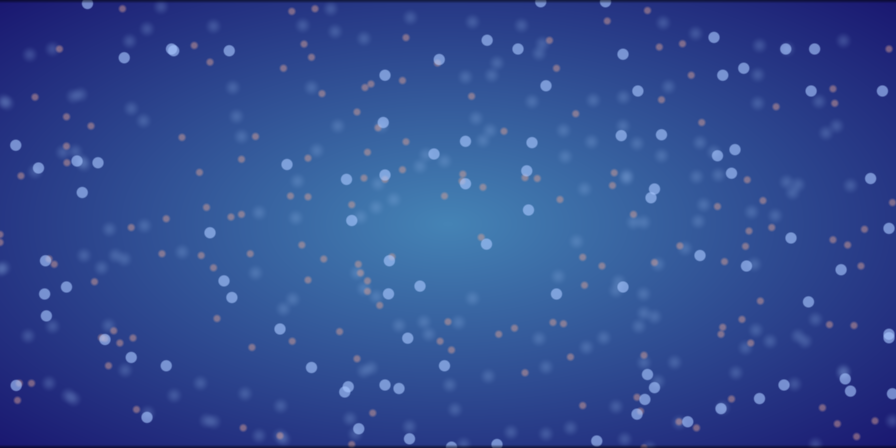
Write a WebGL 2 fragment shader that draws this background.

```glsl
#version 300 es
precision highp float;

uniform vec2 u_resolution;
out vec4 fragColor;

const vec3 CENTER_COLOR = vec3(0.27, 0.515, 0.71);
const vec3 CORNER_COLOR = vec3(0.10, 0.09, 0.44);
const float CORNER_DISTANCE = 0.7071;

const vec3 BRIGHT_COLOR = vec3(0.66, 0.78, 1.0);
const int BRIGHT_COUNT = 95;
const float BRIGHT_RADIUS = 0.0125;
const float BRIGHT_SOFTNESS = 0.0025;
const float BRIGHT_OPACITY = 0.62;

const vec3 WARM_COLOR = vec3(0.86, 0.63, 0.58);
const int WARM_COUNT = 150;
const float WARM_RADIUS = 0.0075;
const float WARM_SOFTNESS = 0.004;
const float WARM_OPACITY = 0.48;

const vec3 HAZE_COLOR = vec3(0.58, 0.72, 0.92);
const int HAZE_COUNT = 170;
const float HAZE_RADIUS = 0.011;
const float HAZE_SOFTNESS = 0.011;
const float HAZE_OPACITY = 0.24;

const float RIM_WIDTH = 0.009;
const float RIM_SHADE = 0.5;

float hash(vec2 p) {
    return fract(sin(dot(p, vec2(127.1, 311.7))) * 43758.5453);
}

// Opacity of a scattered layer of discs; overlaps build up.
float scatter(vec2 p, vec2 area, int count, float seed, float radius, float softness, float opacity) {
    float clearness = 1.0;
    for (int i = 0; i < count; i++) {
        float id = float(i) + 1.0;
        vec2 center = area * vec2(hash(vec2(id, seed)), hash(vec2(seed + 7.3, id)));
        float disc = 1.0 - smoothstep(radius - softness, radius + softness, length(p - center));
        clearness *= 1.0 - opacity * disc;
    }
    return 1.0 - clearness;
}

void main() {
    vec2 uv = gl_FragCoord.xy / u_resolution;
    vec2 area = vec2(u_resolution.x / u_resolution.y, 1.0);
    vec2 p = uv * area;

    // Elliptical glow
    float falloff = length(uv - 0.5) / CORNER_DISTANCE;
    vec3 color = mix(CENTER_COLOR, CORNER_COLOR, falloff);

    // Dots from the faintest layer to the brightest
    float haze = scatter(p, area, HAZE_COUNT, 3.0, HAZE_RADIUS, HAZE_SOFTNESS, HAZE_OPACITY);
    float warm = scatter(p, area, WARM_COUNT, 17.0, WARM_RADIUS, WARM_SOFTNESS, WARM_OPACITY);
    float bright = scatter(p, area, BRIGHT_COUNT, 41.0, BRIGHT_RADIUS, BRIGHT_SOFTNESS, BRIGHT_OPACITY);
    color = mix(color, HAZE_COLOR, haze);
    color = mix(color, WARM_COLOR, warm);
    color = mix(color, BRIGHT_COLOR, bright);

    // Thin dark rim along the top and bottom
    float rimDistance = min(uv.y, 1.0 - uv.y);
    color *= mix(RIM_SHADE, 1.0, smoothstep(0.0, RIM_WIDTH, rimDistance));

    fragColor = vec4(color, 1.0);
}
```
